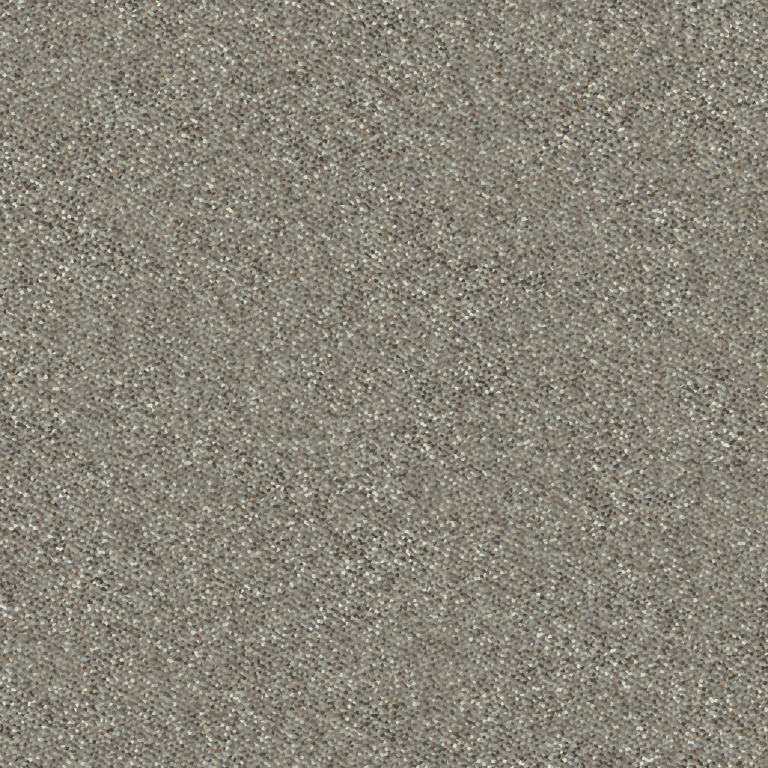
Write a three.js fragment shader that draws this texture.

```glsl
// Fine gravel: small angular grains of mixed size packed edge to edge.
// Each grain is a cell of a weighted Voronoi diagram. Its colour is picked
// by area share from a low-discrepancy sequence, so the whole stays even.

varying vec2 vUv;

const float GRAINS_ACROSS = 258.0;
const float EDGE_SOFTNESS = 0.22;
const float SIZE_VARIETY = 0.2;
const float PICK_SCATTER = 0.3;
const vec3 MEAN_STONE = vec3(0.540, 0.521, 0.472);

// Sineless hashes
float hash1(vec2 p) {
  vec3 q = fract(vec3(p.xyx) * 0.1031);
  q += dot(q, q.yzx + 33.33);
  return fract((q.x + q.y) * q.z);
}

vec2 hash2(vec2 p) {
  vec3 q = fract(vec3(p.xyx) * vec3(0.1031, 0.1030, 0.0973));
  q += dot(q, q.yzx + 33.33);
  return fract((q.xx + q.yz) * q.zy);
}

float valueNoise(vec2 p) {
  vec2 cell = floor(p);
  vec2 f = fract(p);
  f = f * f * (3.0 - 2.0 * f);
  float low = mix(hash1(cell), hash1(cell + vec2(1.0, 0.0)), f.x);
  float high = mix(hash1(cell + vec2(0.0, 1.0)), hash1(cell + vec2(1.0)), f.x);
  return mix(low, high, f.y);
}

// Stone colour for a pick from 0 to 1, thresholds set the area shares
vec3 stoneColor(float pick) {
  vec3 color = vec3(0.33, 0.31, 0.27);
  color = mix(color, vec3(0.44, 0.41, 0.37), step(0.085, pick));
  color = mix(color, vec3(0.52, 0.49, 0.45), step(0.28, pick));
  color = mix(color, vec3(0.58, 0.57, 0.52), step(0.56, pick));
  color = mix(color, vec3(0.66, 0.67, 0.61), step(0.82, pick));
  return mix(color, vec3(0.80, 0.82, 0.75), step(0.955, pick));
}

// Colour of one grain: evenly spread stone pick, rare faint rust or slate tint
vec3 grainColor(vec2 id, float contrast) {
  float pick = fract(dot(id, vec2(0.7549, 0.5698)) + PICK_SCATTER * hash1(id + 17.0));
  vec3 color = stoneColor(pick);
  color += (hash1(id + 71.0) - 0.5) * 0.04;
  float tint = hash1(id + 131.0);
  color += vec3(0.05, 0.0, -0.04) * step(0.95, tint);
  color += vec3(-0.02, 0.0, 0.03) * step(tint, 0.08);
  return MEAN_STONE + (color - MEAN_STONE) * contrast;
}

// Nearest two grains, blended softly across their shared border
vec3 gravel(vec2 p, float contrast) {
  vec2 base = floor(p);
  vec2 nearId = base;
  vec2 nextId = base;
  vec2 nearOffset = vec2(8.0);
  vec2 nextOffset = vec2(8.0);
  float nearDist = 100.0;
  float nextDist = 100.0;
  for (int y = -1; y <= 1; y++) {
    for (int x = -1; x <= 1; x++) {
      vec2 id = base + vec2(float(x), float(y));
      vec2 offset = id + 0.05 + 0.9 * hash2(id) - p;
      float dist = dot(offset, offset) - SIZE_VARIETY * hash1(id + 211.0);
      if (dist < nearDist) {
        nextDist = nearDist;
        nextId = nearId;
        nextOffset = nearOffset;
        nearDist = dist;
        nearId = id;
        nearOffset = offset;
      } else if (dist < nextDist) {
        nextDist = dist;
        nextId = id;
        nextOffset = offset;
      }
    }
  }
  float gap = max(length(nextOffset - nearOffset), 0.001);
  float border = 0.5 * (nextDist - nearDist) / gap;
  float spill = 0.5 - 0.5 * smoothstep(0.0, EDGE_SOFTNESS, border);
  return mix(grainColor(nearId, contrast), grainColor(nextId, contrast), spill);
}

void main() {
  // Small patches of slightly stronger and weaker contrast
  float patches = 0.5 * valueNoise(vUv * 14.0 + 3.0) + 0.5 * valueNoise(vUv * 31.0 + 40.0);
  float contrast = mix(0.86, 1.2, smoothstep(0.25, 0.85, patches));

  vec3 color = gravel(vUv * GRAINS_ACROSS, contrast);
  gl_FragColor = vec4(clamp(color, 0.0, 1.0), 1.0);
}
```
